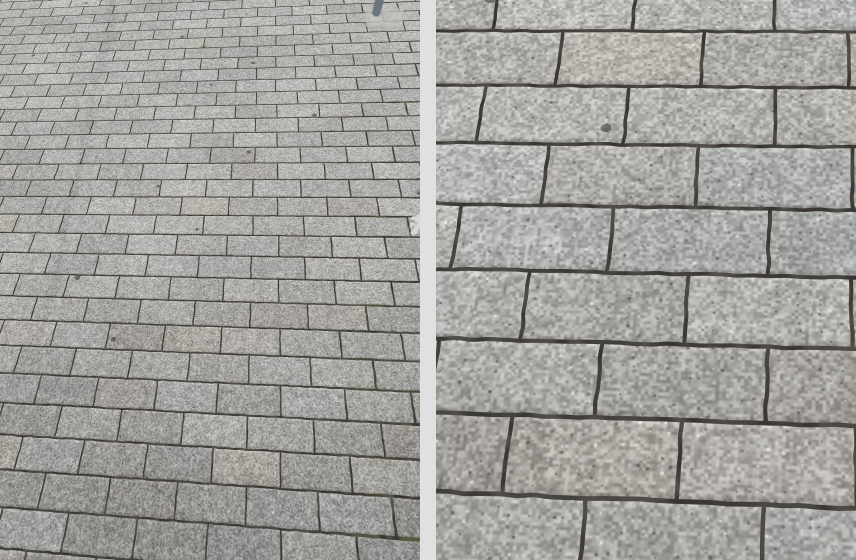
Left, the full canvas; right, a detail of the centre.
Give the GLSL for this texture, as a WebGL 1 fragment shader.

```glsl
precision highp float;

uniform vec2 u_resolution;

const vec3 STONE_NEAR = vec3(0.610, 0.607, 0.590);
const vec3 STONE_FAR = vec3(0.715, 0.715, 0.700);
const vec3 JOINT_DARK = vec3(0.215, 0.200, 0.185);
const vec3 JOINT_SAND = vec3(0.370, 0.355, 0.335);
const vec3 MOSS = vec3(0.36, 0.38, 0.24);
const vec3 PAINT = vec3(0.84, 0.84, 0.83);
const vec3 FOOTING = vec3(0.76, 0.76, 0.74);
const vec3 POST = vec3(0.42, 0.46, 0.50);

float hash(vec2 p) {
  vec3 q = fract(p.xyx * vec3(0.1031, 0.1030, 0.0973));
  q += dot(q, q.yzx + 33.33);
  return fract((q.x + q.y) * q.z);
}

float valueNoise(vec2 p) {
  vec2 i = floor(p);
  vec2 f = fract(p);
  f = f * f * (3.0 - 2.0 * f);
  float low = mix(hash(i), hash(i + vec2(1.0, 0.0)), f.x);
  float high = mix(hash(i + vec2(0.0, 1.0)), hash(i + 1.0), f.x);
  return mix(low, high, f.y);
}

// Centred noise that fades once its cells shrink below a pixel
float grain(vec2 p, float frequency, float footprint) {
  float fade = 1.0 / (1.0 + 0.35 * frequency * footprint);
  return (valueNoise(p * frequency) - 0.5) * fade;
}

// Box-filtered coverage of a line at distance d
float lineCoverage(float d, float halfWidth, float footprint) {
  float r = 0.5 * footprint;
  float overlap = min(d + r, halfWidth) - max(d - r, -halfWidth);
  return clamp(overlap / footprint, 0.0, 1.0);
}

// At most one round spot in each grid cell
float spots(vec2 p, float cellSize, float chance, float radius, float footprint) {
  vec2 cell = floor(p / cellSize);
  vec2 jitter = vec2(hash(cell + 17.3), hash(cell + 41.7));
  vec2 offset = p / cellSize - cell - mix(vec2(0.3), vec2(0.7), jitter);
  float size = radius * mix(0.5, 1.0, hash(cell + 73.1));
  float present = step(hash(cell + 5.9), chance);
  return present * lineCoverage(length(offset) * cellSize, size, footprint);
}

float boxMask(vec2 p, vec2 halfSize, float softness) {
  vec2 d = abs(p) - halfSize;
  return 1.0 - smoothstep(-softness, softness, max(d.x, d.y));
}

float segmentDistance(vec2 p, vec2 a, vec2 b) {
  vec2 ab = b - a;
  return length(p - a - ab * clamp(dot(p - a, ab) / dot(ab, ab), 0.0, 1.0));
}

// Tilted view of the ground: x counts brick lengths, y counts rows
vec2 groundPlane(vec2 view, float depth) {
  float across = 13.17 * (view.x + 0.063 * view.y - 0.057) / depth;
  float away = 38.82 * (1.0 + 0.1306 * view.x) / depth - 22.9;
  return vec2(across, away);
}

vec3 brickColor(vec2 plane, vec2 brick, float rowPos, float far, float footprint) {
  vec3 color = mix(STONE_NEAR, STONE_FAR, far);
  float tone = 0.055 * (hash(brick + 9.0) - 0.5);
  tone += 0.05 * (valueNoise(plane * 0.35) - 0.5);
  tone += 0.09 * grain(plane, 7.0, footprint);
  tone += 0.27 * grain(plane + 31.0, 24.0, footprint);
  tone -= 0.16 * spots(plane, 0.13, 0.22, 0.024, footprint);
  tone += 0.13 * spots(plane + 57.0, 0.17, 0.20, 0.022, footprint);
  tone += 0.05 * smoothstep(0.88, 0.95, rowPos);
  tone -= 0.07 * (1.0 - smoothstep(0.04, 0.11, rowPos));
  float warmth = 0.018 * (hash(brick + 23.0) - 0.5);
  return color + tone + vec3(warmth, 0.0, -warmth);
}

void main() {
  vec2 uv = gl_FragCoord.xy / u_resolution;
  vec2 view = vec2((uv.x - 0.5) * 0.75, 1.0 - uv.y);
  float pixel = 1.0 / u_resolution.y;
  float depth = view.y + 0.7604 + 0.1426 * view.x;
  vec2 ground = groundPlane(view, depth);
  vec2 footprint = vec2(26.34 / depth, 38.82 / (depth * depth)) * pixel;
  float blur = max(footprint.x, footprint.y);
  vec2 plane = ground * vec2(2.0, 1.0);

  // Running bond with slightly uneven laying
  float wobble = 0.022 * (valueNoise(plane * 5.0) - 0.5);
  float row = floor(ground.y + wobble);
  float rowPos = fract(ground.y + wobble);
  float shift = 0.5 * mod(row + 1.0, 2.0) + 0.03 * (hash(vec2(row, 3.0)) - 0.5);
  float along = ground.x + shift + 0.5 * wobble;
  vec2 brick = vec2(floor(along), row);
  float endDistance = 2.0 * (0.5 - abs(fract(along) - 0.5));
  float rowDistance = 0.5 - abs(rowPos - 0.5);

  // Stone and joints, opening up toward the right
  float worn = smoothstep(0.12, 0.38, view.x) * valueNoise(plane * 1.3 + 11.0);
  float halfJoint = 0.029 + 0.022 * worn;
  float joint = max(lineCoverage(rowDistance, halfJoint, footprint.y),
                    lineCoverage(endDistance, halfJoint * 0.85, footprint.x));
  float far = 1.0 - smoothstep(0.0, 1.0, view.y);
  vec3 color = brickColor(plane, brick, rowPos, far, blur);
  vec3 filling = mix(JOINT_DARK, JOINT_SAND, 0.7 * valueNoise(plane * 6.0 + 71.0));
  filling = mix(filling, MOSS, worn * smoothstep(0.5, 0.8, valueNoise(plane * 2.5)));
  color = mix(color, filling, joint);

  // Faint trail and scattered stains
  float trail = view.x + 0.171 + 0.217 * view.y;
  trail += 0.012 * (valueNoise(view * 18.0) - 0.5);
  color -= 0.045 * exp(-trail * trail / 0.00008) * (1.0 - smoothstep(0.4, 0.7, view.y));
  color *= 1.0 - 0.4 * spots(plane, 2.3, 0.13, 0.12, blur);
  color = mix(color, MOSS, 0.8 * spots(plane + 19.0, 3.1, 0.06 + 0.2 * worn, 0.13, blur));

  // Paint remnant, post footing and post
  float chips = smoothstep(0.25, 0.5, valueNoise(view * 190.0));
  float paint = boxMask(view - vec2(0.369, 0.401), vec2(0.012, 0.018), 0.002);
  color = mix(color, PAINT, paint * chips);
  float footing = boxMask(view - vec2(0.311, 0.031), vec2(0.033, 0.016), 0.003);
  color = mix(color, FOOTING + 0.1 * grain(view, 250.0, pixel), 0.75 * footing);
  float post = segmentDistance(view, vec2(0.308, -0.02), vec2(0.297, 0.022)) - 0.0075;
  color = mix(color, POST, 1.0 - smoothstep(-pixel, pixel, post));

  gl_FragColor = vec4(clamp(color, 0.0, 1.0), 1.0);
}
```
